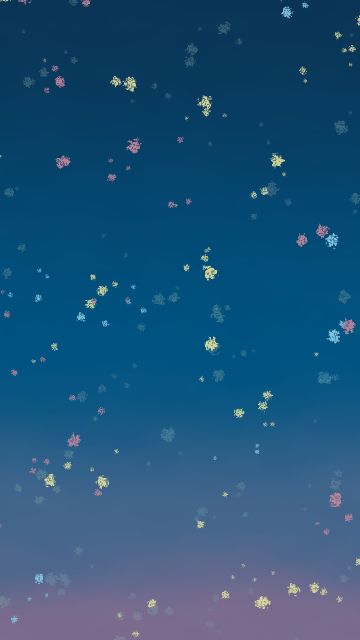
Write a Shadertoy shader that draws this background.

```glsl
const vec3 ZENITH = vec3(0.038, 0.205, 0.335);
const vec3 DEEP_BLUE = vec3(0.0, 0.325, 0.505);
const vec3 DUSK = vec3(0.27, 0.40, 0.55);
const vec3 MAUVE = vec3(0.48, 0.42, 0.555);
const vec3 CREAM = vec3(0.87, 0.86, 0.61);
const vec3 ICE = vec3(0.55, 0.80, 0.90);
const vec3 ROSE = vec3(0.76, 0.52, 0.60);
const vec3 SAGE = vec3(0.43, 0.61, 0.65);

vec2 hash22(vec2 p) {
    vec3 q = fract(p.xyx * vec3(0.1031, 0.1030, 0.0973));
    q += dot(q, q.yzx + 33.33);
    return fract((q.xx + q.yz) * q.zy);
}

float valueNoise(vec2 p) {
    vec2 i = floor(p), f = fract(p);
    f = f * f * (3.0 - 2.0 * f);
    float low = mix(hash22(i).x, hash22(i + vec2(1, 0)).x, f.x);
    float high = mix(hash22(i + vec2(0, 1)).x, hash22(i + vec2(1, 1)).x, f.x);
    return mix(low, high, f.y);
}

float fbm(vec2 p) {
    float sum = 0.0, weight = 0.5;
    for (int i = 0; i < 4; i++) {
        sum += weight * valueNoise(p);
        p = p * 2.03 + 17.0;
        weight *= 0.5;
    }
    return sum;
}

// Night sky falling into dusk, with soft brushed cloud banks
vec3 sky(vec2 p, float height) {
    float cloud = fbm(p * vec2(3.0, 6.0)) - 0.47;
    float h = p.y / height + cloud * mix(0.11, 0.03, smoothstep(0.2, 0.6, p.y / height));
    vec3 color = mix(DEEP_BLUE, ZENITH, smoothstep(0.42, 1.03, h));
    color = mix(color, DUSK, 1.0 - smoothstep(0.18, 0.45, h));
    color = mix(color, MAUVE, 1.0 - smoothstep(0.02, 0.19, h));
    return color + 0.014 * (fbm(p * vec2(9.0, 14.0) + 40.0) - 0.47);
}

// Ragged flake with a stippled body
float flake(vec2 q, float radius, vec2 seed, float pixel) {
    float dist = length(q);
    if (dist > radius * 1.5 + pixel) return 0.0;
    vec2 grain = q / radius + seed * 50.0;
    float edge = radius * (0.5 + 0.85 * valueNoise(grain * 3.2));
    float body = 1.0 - smoothstep(-pixel, pixel, dist - edge);
    float stipple = smoothstep(0.2, 0.55, valueNoise(grain * 6.0 + 9.0));
    return body * mix(0.42, 1.0, stipple);
}

vec3 flakeTint(float groupPick, float flakePick) {
    vec3 tint = groupPick < 0.53 ? CREAM : (groupPick < 0.83 ? ICE : ROSE);
    return flakePick > 0.88 ? ROSE : tint;
}

// Groups of flakes drifting along a rising diagonal, one group per cell
vec3 addFlakes(vec3 color, vec2 p, float cell, float seed, float opacity, float muting, float pixel) {
    vec2 home = floor(p / cell);
    for (int y = -1; y <= 1; y++)
    for (int x = -1; x <= 1; x++) {
        vec2 id = home + vec2(x, y);
        vec2 key = id + seed;
        vec2 center = (id + 0.1 + 0.8 * hash22(key)) * cell;
        vec2 trait = hash22(key + 71.3);
        float count = 2.0 + floor(trait.y * 5.0);
        for (float k = 0.0; k < count; k++) {
            vec2 flakeKey = key * 3.7 + k * 13.1;
            vec2 spread = hash22(flakeKey) - 0.5;
            vec2 pick = hash22(flakeKey + 29.7);
            vec2 offset = cell * (spread.x * vec2(0.63, 0.38) + spread.y * vec2(-0.19, 0.32));
            float radius = mix(0.005, 0.019, pick.x * pick.x);
            float mask = flake(p - center - offset, radius, pick, pixel);
            vec3 tint = mix(flakeTint(trait.x, pick.y), SAGE, muting);
            color = mix(color, tint, mask * opacity * mix(0.65, 1.0, pick.x));
        }
    }
    return color;
}

void mainImage(out vec4 fragColor, in vec2 fragCoord) {
    vec2 p = fragCoord / iResolution.x;
    float height = iResolution.y / iResolution.x;
    float pixel = 1.0 / iResolution.x;

    vec3 color = sky(p, height);
    // Faint distant flakes below, bright ones above
    color = addFlakes(color, p, 0.27, 113.0, 0.38, 0.8, pixel);
    color = addFlakes(color, p, 0.235, 37.0, 0.95, 0.0, pixel);
    fragColor = vec4(color, 1.0);
}
```
